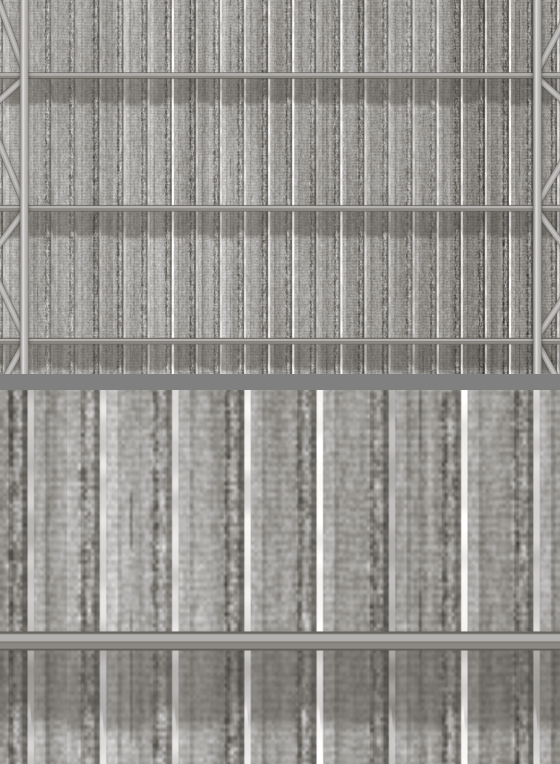
Top, the full canvas; bottom, a detail of the centre.
A Shadertoy shader for this pattern:

```glsl
#define RIB_PITCH 0.0644
#define RIB_ORIGIN 0.7198
#define RAIL_TOP 0.798
#define RAIL_STEP 0.355
#define RAIL_HALF 0.0085
#define POST_LEFT 0.065
#define POST_RIGHT 1.437
#define POST_RADIUS 0.0115
#define BRACE_RADIUS 0.0085
#define SHADOW_DEPTH 0.076
#define GRAIN 0.13
#define STREAKS 0.12

float hash(vec2 p) {
    vec3 q = fract(vec3(p.xyx) * 0.1031);
    q += dot(q, q.yzx + 33.33);
    return fract((q.x + q.y) * q.z);
}

float noise(vec2 p) {
    vec2 i = floor(p), f = fract(p);
    f = f * f * (3.0 - 2.0 * f);
    return mix(mix(hash(i), hash(i + vec2(1, 0)), f.x),
               mix(hash(i + vec2(0, 1)), hash(i + vec2(1, 1)), f.x), f.y);
}

// Smooth-edged interval from a to b
float band(float x, float a, float b, float soft) {
    return smoothstep(a - soft, a + soft, x) - smoothstep(b - soft, b + soft, x);
}

float segmentDistance(vec2 p, vec2 a, vec2 along) {
    vec2 d = p - a;
    return length(d - along * clamp(dot(d, along) / dot(along, along), 0.0, 1.0));
}

// Ribbed metal sheet with embossing, drawn streaks and per-rib gloss
float sheet(vec2 p, float px) {
    float phase = (p.x - RIB_ORIGIN) / RIB_PITCH;
    float id = floor(phase + 0.5);
    float s = phase - id;
    float soft = 0.5 * px / RIB_PITCH + 0.01;
    float wear = hash(vec2(id + 50.0, 3.0));

    float tone = 0.635 - 0.075 * smoothstep(0.5, 1.45, p.x) + 0.07 * (wear - 0.5);
    tone += 0.05 * (noise(p * vec2(14.0, 4.0)) - 0.5);
    tone += STREAKS * (noise(p * vec2(170.0, 2.5)) - 0.5);
    float rough = 0.7 + 0.9 * band(s, -0.34, -0.12, 0.04);
    tone += GRAIN * rough * (noise(p * vec2(330.0, 300.0)) + noise(p * vec2(230.0, 110.0)) - 1.0);
    tone += 0.022 * sin(p.y * 800.0 + 3.0 * noise(p * vec2(60.0, 12.0)));

    // Fold faces, with the side faces alternating in depth
    float fold = 0.7 + 0.6 * hash(vec2(id + 20.0, 5.0));
    tone += 0.06 * band(s, 0.06, 0.20, soft);
    tone -= 0.05 * fold * band(s, 0.20, 0.26, soft);
    tone -= 0.06 * fold * band(s, -0.26, -0.04, soft);
    tone += 0.07 * band(s, -0.22, -0.15, soft);
    tone -= 0.15 * fold * band(s, -0.31, -0.25, soft);
    tone -= 0.13 * fold * band(s, -0.12, -0.04, soft);

    // Broken stain on every fourth rib
    float stain = step(abs(mod(id, 4.0) - 2.0), 0.1);
    stain *= smoothstep(0.45, 0.7, noise(vec2(id, p.y * 22.0)));
    tone -= 0.15 * stain * band(s, 0.37, 0.41, soft);

    // Shadows cast by the rails
    float shade = 0.0;
    for (int k = 0; k < 3; k++) {
        float drop = RAIL_TOP - RAIL_STEP * float(k) - p.y;
        float depth = SHADOW_DEPTH + 0.008 * (wear - 0.5) - 0.014 * band(s, -0.27, 0.0, soft);
        shade += step(0.0, drop) * (1.0 - smoothstep(depth - 0.008, depth + 0.008, drop));
    }
    tone = mix(tone, 0.45 + 0.55 * (tone - 0.59), 0.92 * shade);

    // Glossy crease, weaker towards the left end
    float gloss = mix(0.72, 1.0, hash(vec2(id + 80.0, 9.0)));
    gloss -= 0.12 * (1.0 - smoothstep(0.12, 0.4, p.x));
    gloss += 0.14 * (noise(vec2(id * 7.0, p.y * 60.0)) - 0.5);
    return mix(tone, gloss - 0.14 * shade, 0.95 * band(s, -0.045, 0.045, soft));
}

float rail(float t) {
    float tone = mix(0.54, 0.70, smoothstep(-0.4, 0.1, t));
    tone -= 0.12 * band(t, -0.25, -0.02, 0.10);
    tone = mix(tone, 0.40, smoothstep(0.6, 0.85, t));
    return mix(tone, 0.36, smoothstep(-0.7, -0.95, t));
}

// Round tube lit from the left; t runs from -1 to 1 across it
float tube(float t) {
    float tone = 0.42 + 0.32 * sqrt(max(0.0, 1.0 - t * t));
    return tone + 0.13 * exp(-14.0 * (t + 0.25) * (t + 0.25));
}

void mainImage(out vec4 fragColor, in vec2 fragCoord) {
    float px = 1.0 / iResolution.y;
    vec2 p = fragCoord * px;
    float tone = sheet(p, px);

    for (int k = 0; k < 3; k++) {
        float d = p.y - RAIL_TOP + RAIL_STEP * float(k);
        tone = mix(tone, rail(d / RAIL_HALF), 1.0 - smoothstep(-px, px, abs(d) - RAIL_HALF));
    }

    // Posts with braces that splay outwards from each rail
    for (int j = 0; j < 2; j++) {
        float side = j == 0 ? -1.0 : 1.0;
        float postX = j == 0 ? POST_LEFT : POST_RIGHT;
        for (int k = 0; k < 3; k++) {
            float row = float(k);
            vec2 node = vec2(postX, RAIL_TOP - RAIL_STEP * row);
            float rise = j == 0 ? 2.7 - 0.3 * row : 1.9 - 0.2 * row;
            float fall = 0.9 + 0.45 * row;
            float d = min(segmentDistance(p, node + vec2(0.0, 0.012), 0.09 * vec2(side, rise)),
                          segmentDistance(p, node - vec2(0.0, 0.006), 0.09 * vec2(side, -fall)));
            tone *= 1.0 - 0.2 * exp(-max(d - BRACE_RADIUS, 0.0) / 0.003);
            tone = mix(tone, tube(d / BRACE_RADIUS), 1.0 - smoothstep(-px, px, d - BRACE_RADIUS));
        }
        float x = p.x - postX;
        tone *= 1.0 - 0.25 * exp(-max(abs(x) - POST_RADIUS, 0.0) / 0.004);
        tone = mix(tone, tube(x / POST_RADIUS), 1.0 - smoothstep(-px, px, abs(x) - POST_RADIUS));
    }

    // Warm in the darks, neutral in the lights
    vec3 tint = mix(vec3(1.015, 0.99, 0.945), vec3(1.0, 0.995, 0.99), smoothstep(0.4, 0.8, tone));
    fragColor = vec4(clamp(tone * tint, 0.0, 1.0), 1.0);
}
```
